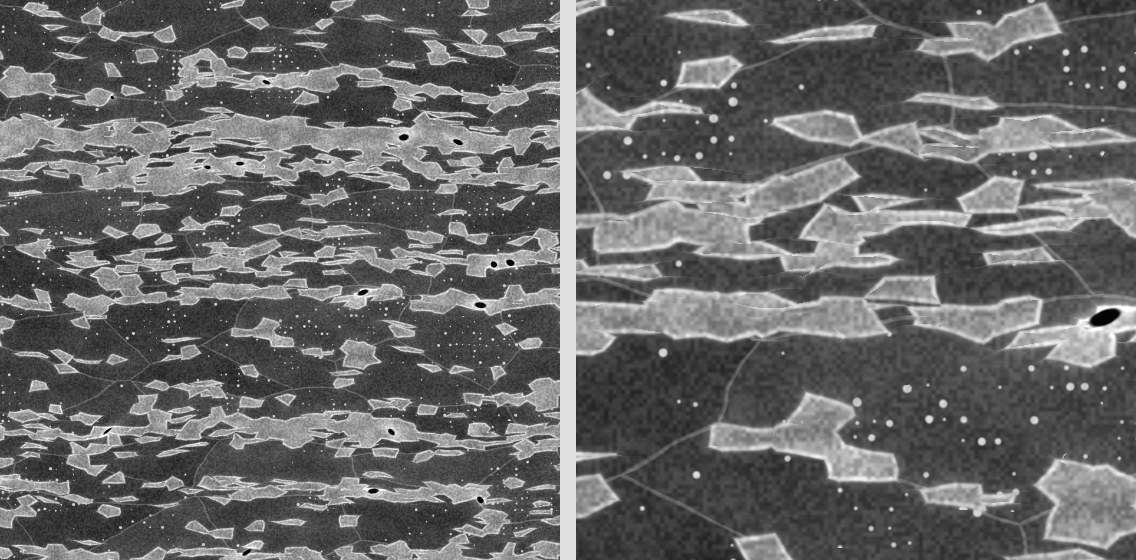
Left: the whole. Right: its middle third, enlarged.
Give the GLSL for this texture, as a WebGL 2 fragment shader.

```glsl
#version 300 es
precision highp float;

uniform vec2 u_resolution;
out vec4 fragColor;

const int BAND_COUNT = 8;
// Each band: height, half thickness, strength
const vec3 BANDS[BAND_COUNT] = vec3[](
    vec3(0.757, 0.022, 1.0), vec3(0.698, 0.022, 0.85), vec3(0.846, 0.008, 0.85),
    vec3(0.469, 0.009, 0.95), vec3(0.535, 0.022, 0.45), vec3(0.232, 0.015, 0.85),
    vec3(0.125, 0.012, 0.5), vec3(0.008, 0.010, 0.85));

vec2 hash2(vec2 p) {
    vec3 h = fract(p.xyx * vec3(0.1031, 0.1030, 0.0973));
    h += dot(h, h.yzx + 33.33);
    return fract((h.xx + h.yz) * h.zy);
}

float valueNoise(vec2 p) {
    vec2 i = floor(p), f = fract(p);
    f = f * f * (3.0 - 2.0 * f);
    vec2 right = vec2(1.0, 0.0);
    return mix(mix(hash2(i).x, hash2(i + right).x, f.x),
               mix(hash2(i + right.yx).x, hash2(i + 1.0).x, f.x), f.y);
}

// Layered sines bend straight cell walls into ragged outlines
vec2 warp(vec2 p) {
    float frequency = 9.0, amplitude = 0.011;
    for (int i = 0; i < 5; i++) {
        p += amplitude * sin(p.yx * frequency * vec2(1.7, 1.0) + vec2(1.3, 4.1) * float(i))
           * vec2(1.0, 0.65);
        frequency *= 2.15;
        amplitude *= 0.46;
    }
    return p;
}

// Distance in canvas units to the wall between two scaled cell centres
float wallDistance(vec2 near, vec2 far, vec2 scale) {
    vec2 across = far - near;
    return (dot(far, far) - dot(near, near)) / (2.0 * length(across * scale));
}

// x: distance to the grain boundary, y: random value of the grain
vec2 grains(vec2 p, vec2 scale) {
    vec2 cell = floor(p * scale), f = fract(p * scale);
    vec2 first = vec2(8.0), second = vec2(9.0);
    float id = 0.0;
    for (int k = 0; k < 9; k++) {
        vec2 offset = vec2(k % 3, k / 3) - 1.0;
        vec2 random = hash2(cell + offset + 17.0);
        vec2 centre = offset + random - f;
        if (dot(centre, centre) < dot(first, first)) {
            second = first;
            first = centre;
            id = fract(random.x * 7.0 + random.y * 5.0);
        } else if (dot(centre, centre) < dot(second, second)) {
            second = centre;
        }
    }
    return vec2(wallDistance(first, second, scale), id);
}

float bandHeight(float x, float height) {
    return height + 0.007 * sin(x * 7.0 + height * 50.0) + 0.003 * sin(x * 19.0 + height * 90.0);
}

float bandDensity(vec2 p) {
    float density = 0.0;
    for (int i = 0; i < BAND_COUNT; i++) {
        vec3 band = BANDS[i];
        float d = (p.y - bandHeight(p.x, band.x)) / band.y;
        float along = 0.78 + 0.22 * sin(p.x * 8.0 + band.x * 70.0);
        density = max(density, band.z * along * exp(-d * d));
    }
    return density;
}

// Signed distance, positive inside bright cells
float phaseDistance(vec2 p, vec2 scale, float seed, vec2 grainScale, float edgeWeight) {
    vec2 cell = floor(p * scale), f = fract(p * scale);
    vec2 bright = vec2(8.0), dark = vec2(-8.0);
    for (int k = 0; k < 9; k++) {
        vec2 offset = vec2(k % 3, k / 3) - 1.0;
        vec2 id = cell + offset;
        vec2 centre = offset + 0.06 + 0.88 * hash2(id + seed) - f;
        vec2 position = p + centre / scale;
        float edge = exp(-grains(position, grainScale).x / 0.009);
        float chance = 0.015 + bandDensity(position) + edgeWeight * edge;
        bool isBright = hash2(id + seed + 61.0).x < chance;
        if (isBright && dot(centre, centre) < dot(bright, bright)) bright = centre;
        if (!isBright && dot(centre, centre) < dot(dark, dark)) dark = centre;
    }
    return wallDistance(bright, dark, scale);
}

// Small round particles gathered in clusters
float particles(vec2 p, float scale, float blur) {
    vec2 cell = floor(p * scale);
    vec2 random = hash2(cell + 211.0);
    float cluster = smoothstep(0.58, 0.9, valueNoise(p * vec2(10.0, 19.0) + 5.0));
    float present = step(random.x, 0.045 + 0.38 * cluster);
    vec2 centre = (cell + 0.35 + 0.3 * hash2(cell + 307.0)) / scale;
    float radius = mix(0.0008, 0.0028, random.y * random.y);
    return present * (1.0 - smoothstep(radius - blur, radius + blur, length(p - centre)));
}

// Signed distance to the nearest black pore along the bands
float poreDistance(vec2 p) {
    float nearest = 1.0;
    for (int i = 0; i < 15; i++) {
        vec2 random = hash2(vec2(float(i) * 3.0 + 7.0, 41.0));
        float height = bandHeight(random.x, BANDS[i % BAND_COUNT].x);
        vec2 d = p - vec2(random.x, height + (random.y - 0.5) * 0.014);
        float angle = (random.y - 0.5) * 1.6;
        d = mat2(cos(angle), -sin(angle), sin(angle), cos(angle)) * d;
        float stretch = 1.2 + 1.6 * random.y;
        nearest = min(nearest, length(d / vec2(stretch, 1.0)) - mix(0.002, 0.0055, random.x));
    }
    return nearest;
}

void main() {
    vec2 p = gl_FragCoord.xy / u_resolution.y;
    vec2 q = warp(p);
    float blur = max(0.7 / u_resolution.y, 0.0009);
    vec2 grainScale = vec2(4.6, 10.5);

    // Dark grains and their thin boundaries
    vec2 grain = grains(q, grainScale);
    float tone = mix(0.2, 0.285, grain.y) + 0.07 * (valueNoise(q * vec2(22.0, 38.0)) - 0.5);
    tone += 0.15 * (1.0 - smoothstep(0.0004, 0.0004 + 1.6 * blur, grain.x));

    // Bright islands and thin laths with glowing rims
    float islands = phaseDistance(q, vec2(31.0, 56.0), 3.0, grainScale, 0.38);
    float laths = phaseDistance(q, vec2(24.0, 125.0), 139.0, grainScale, 0.13);
    float phase = max(islands, laths);
    float body = 0.59 + 0.2 * (valueNoise(q * vec2(38.0, 64.0)) - 0.5);
    tone += 0.09 * exp(-abs(phase) / 0.004);
    float inside = smoothstep(-blur, blur, phase);
    tone = mix(tone, body, inside);
    float rim = exp(-pow((phase - 0.0012) / 0.0017, 2.0));
    tone = mix(tone, 0.9, rim * mix(0.4, 0.95, valueNoise(q * 70.0)));

    // Particles, pores and fine grain
    tone = mix(tone, 0.82, particles(p, 95.0, blur) * (1.0 - 0.6 * inside));
    float pore = poreDistance(q);
    tone += 0.3 * exp(-max(pore, 0.0) / 0.006);
    tone = mix(0.02, tone, smoothstep(-blur, blur, pore));
    tone += (valueNoise(p * 390.0) - 0.5) * mix(0.13, 0.2, inside) * smoothstep(0.0, 0.1, tone);

    fragColor = vec4(vec3(clamp(tone, 0.0, 1.0)), 1.0);
}
```
